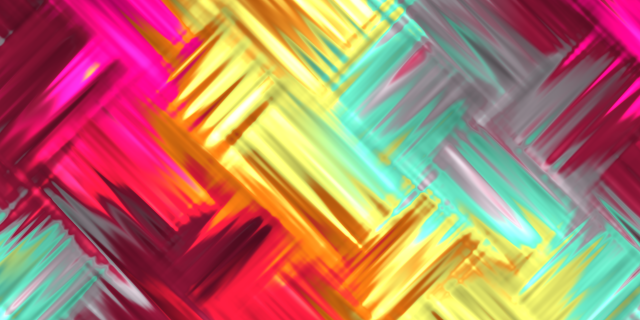
Reproduce this background procedurally as a WebGL 1 fragment shader.

```glsl
precision highp float;
// Woven diagonal brush streaks combing through a cycle of vivid colours.

uniform vec2 u_resolution;

const vec3 MAROON  = vec3(0.50, 0.07, 0.19);
const vec3 SCARLET = vec3(0.97, 0.11, 0.24);
const vec3 MAGENTA = vec3(1.00, 0.02, 0.54);
const vec3 ORANGE  = vec3(0.95, 0.47, 0.07);
const vec3 YELLOW  = vec3(0.95, 0.96, 0.43);
const vec3 MINT    = vec3(0.40, 0.89, 0.76);
const vec3 GREY    = vec3(0.55, 0.51, 0.54);

const float HUE_START   = 0.265; // palette position at the left edge
const float HUE_SLOPE   = 0.50;  // palette cycles per canvas height
const float HUE_DRIFT   = 0.40;  // irregularity of the colour areas
const float STREAK_FREQ = 44.0;  // streaks per canvas height
const float STRETCH     = 0.06;  // lengthwise to crosswise frequency
const float COMB        = 0.72;  // how far streaks drag the colours
const float WEAVE_FREQ  = 8.0;   // size of the woven patches
const float WEAVE_BIAS  = -0.2;  // below zero favours falling streaks
const vec2  WEAVE_SHIFT = vec2(1.38, -0.39);
const float SHADE       = 1.1;   // light and dark contrast of streaks
const float GLINT       = 0.30;  // strength of pale highlights

float hash(vec2 p) {
  vec3 q = fract(p.xyx * vec3(0.1031, 0.1030, 0.0973));
  q += dot(q, q.yzx + 33.33);
  return fract((q.x + q.y) * q.z);
}

float noise(vec2 p) {
  vec2 i = floor(p);
  vec2 f = fract(p);
  f = f * f * (3.0 - 2.0 * f);
  float low = mix(hash(i), hash(i + vec2(1.0, 0.0)), f.x);
  float high = mix(hash(i + vec2(0.0, 1.0)), hash(i + vec2(1.0, 1.0)), f.x);
  return mix(low, high, f.y);
}

// Long thin grains; x runs along the streak, y across it.
float streaks(vec2 q) {
  vec2 s = q * STREAK_FREQ * vec2(STRETCH, 1.0);
  return 0.25 * noise(s * vec2(1.0, 0.4) + 70.0)
       + 0.50 * noise(s + 40.0)
       + 0.25 * noise(s * vec2(1.5, 1.9) + 90.0);
}

// Blend from one palette stop to the next, centred on an edge.
vec3 blendStop(vec3 from, vec3 to, float edge, float t) {
  return mix(from, to, smoothstep(edge - 0.06, edge + 0.06, t));
}

// Cyclic palette; the edges set the share of each colour.
vec3 palette(float t, float height) {
  t = fract(t);
  vec3 rose = mix(SCARLET, MAGENTA, smoothstep(0.35, 0.85, height));
  vec3 c = blendStop(GREY, MAROON, 0.065, t);
  c = blendStop(c, rose, 0.225, t);
  c = blendStop(c, ORANGE, 0.42, t);
  c = blendStop(c, YELLOW, 0.59, t);
  c = blendStop(c, MINT, 0.775, t);
  return blendStop(c, GREY, 0.925, t);
}

// Broad colour areas, lagging toward the top and the bottom.
float hueField(vec2 p) {
  float lag = 0.36 * smoothstep(0.50, 0.12, p.y)
            + 0.08 * smoothstep(0.62, 0.95, p.y);
  float drift = 0.65 * noise(p * 3.0 + 7.0) + 0.35 * noise(p * 6.5 + 21.0);
  return HUE_START + HUE_SLOPE * p.x - lag + HUE_DRIFT * (drift - 0.5);
}

vec3 paint(vec2 p) {
  vec2 rising = vec2(0.7071, 0.7071);
  vec2 falling = vec2(-0.7071, 0.7071);
  vec2 q = vec2(dot(p, rising), dot(p, falling));

  // Patches that favour one streak direction, crossing at their borders.
  vec2 wave = cos((q - WEAVE_SHIFT) * WEAVE_FREQ);
  float weave = wave.x * wave.y + 1.1 * (noise(p * 3.5 + 55.0) - 0.5);
  weave += WEAVE_BIAS;
  float rise = smoothstep(-0.5, 0.4, weave);
  float fall = 1.0 - smoothstep(-0.4, 0.5, weave);

  // Drag the lookup point along both directions.
  float riseGrain = streaks(q);
  float fallGrain = streaks(q.yx + 13.0);
  q += COMB * vec2(rise * (riseGrain - 0.5), fall * (fallGrain - 0.5));
  vec2 dragged = q.x * rising + q.y * falling;

  float grain = (riseGrain * rise + fallGrain * fall) / (rise + fall);
  vec3 color = palette(hueField(dragged) + 0.15 * (grain - 0.5), dragged.y);

  // Shade the streaks and lift the brightest ones.
  color *= 1.0 + SHADE * (grain - 0.5);
  float bright = dot(color, vec3(0.30, 0.59, 0.11));
  color += GLINT * bright * smoothstep(0.58, 0.85, grain);
  return clamp(color, 0.0, 1.0);
}

void main() {
  // Average four samples per pixel to smooth the edges.
  vec3 sum = vec3(0.0);
  for (int i = 0; i < 4; i++) {
    float k = float(i);
    vec2 offset = vec2(mod(k, 2.0), floor(k / 2.0)) * 0.5 - 0.25;
    sum += paint((gl_FragCoord.xy + offset) / u_resolution.y);
  }
  gl_FragColor = vec4(sum / 4.0, 1.0);
}
```
